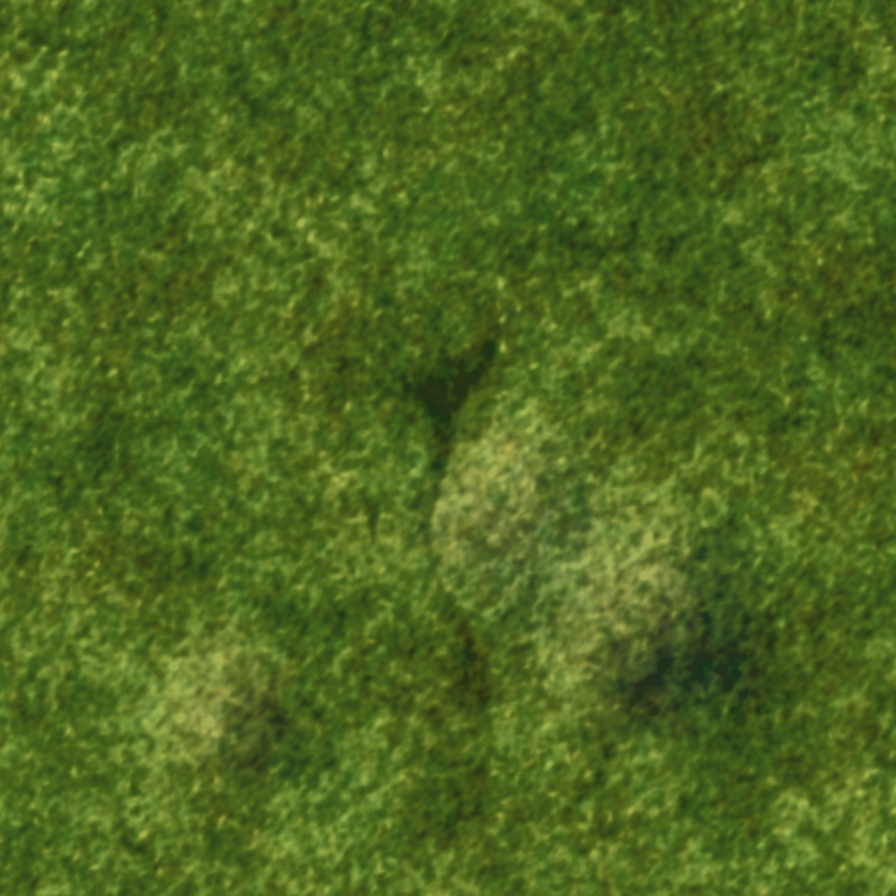
A WebGL 1 fragment shader for this texture:

```glsl
precision highp float;
// Rough mossy grass seen from above: soft speckled grain from layered gradient
// noise, yellow blades scattered on a jittered grid, a shaded crease and three
// dry tussocks lit from the upper left. One tone value drives a green ramp.

#define GRAIN_SCALE 76.0
#define GRAIN_GAIN 0.88
#define RELIEF_GAIN 1.15
#define BLADE_CELLS 66.0
#define BLADE_SHARE 0.42
#define BLADE_GAIN 0.42
#define HUE_GAIN 0.07
#define BASE_TONE 0.45
#define DARK_GREEN vec3(0.20, 0.28, 0.085)
#define MID_GREEN vec3(0.30, 0.41, 0.105)
#define PALE_GREEN vec3(0.50, 0.60, 0.23)
#define DRY_TINT vec3(0.035, -0.020, 0.055)

uniform vec2 u_resolution;

vec2 hash2(vec2 p) {
  vec3 h = fract(p.xyx * vec3(0.1031, 0.1030, 0.0973));
  h += dot(h, h.yzx + 33.33);
  return fract((h.xx + h.yz) * h.zy);
}

float cornerSlope(vec2 cell, vec2 offset) {
  return dot(hash2(cell) * 2.0 - 1.0, offset);
}

// Gradient noise, centred on zero
float noise(vec2 p) {
  vec2 i = floor(p), f = fract(p);
  vec2 u = f * f * f * (f * (f * 6.0 - 15.0) + 10.0);
  vec2 e = vec2(1.0, 0.0);
  float low = mix(cornerSlope(i, f), cornerSlope(i + e, f - e), u.x);
  float high = mix(cornerSlope(i + e.yx, f - e.yx),
                   cornerSlope(i + e.xx, f - e.xx), u.x);
  return mix(low, high, u.y);
}

mat2 rotation(float a) {
  float c = cos(a), s = sin(a);
  return mat2(c, s, -s, c);
}

// Small soft blades, mostly leaning up and right; returns their coverage
float blades(vec2 p) {
  vec2 cell = floor(p);
  float cover = 0.0;
  for (int y = -1; y <= 1; y++) {
    for (int x = -1; x <= 1; x++) {
      vec2 id = cell + vec2(float(x), float(y));
      vec2 pick = hash2(id + 71.0);
      vec2 d = rotation(-0.8 + 2.0 * (pick.y - 0.5)) * (p - id - hash2(id + 19.0));
      d *= vec2(2.2, 3.6);
      float strength = smoothstep(1.0 - BLADE_SHARE, 1.0, pick.x);
      cover = max(cover, strength * exp(-dot(d, d) * 1.4));
    }
  }
  return cover;
}

// Tussock: x is coverage, y is light (positive) or shade (negative)
vec2 tussock(vec2 p, vec2 centre, float radius) {
  vec2 d = (p - centre) / radius;
  float cover = exp(-pow(dot(d, d), 1.5));
  return vec2(cover, cover * dot(d, vec2(-0.65, 0.65)));
}

// Shaded crease: sharp on its right side, fading to the left
float crease(vec2 p) {
  float bend = max(p.y - 0.45, 0.0);
  float path = 0.488 + 1.9 * bend * bend + 0.045 * (1.0 - smoothstep(0.24, 0.35, p.y));
  float d = p.x - path, hollow = (p.y - 0.56) / 0.05;
  float width = 0.028 + 0.09 * exp(-hollow * hollow);
  float side = smoothstep(-width, 0.0, d) * (1.0 - smoothstep(0.0, 0.016, d));
  float reach = smoothstep(0.10, 0.20, p.y) * (1.0 - smoothstep(0.58, 0.68, p.y));
  return side * reach * (0.6 + 0.4 * smoothstep(0.30, 0.52, p.y));
}

void main() {
  vec2 p = gl_FragCoord.xy / u_resolution.y;

  // Broad relief on a gently bent plane, darker towards the upper right
  vec2 bent = p + 0.035 * vec2(noise(p * 11.0), noise(p * 11.0 + 40.0));
  float meadow = 0.24 * (0.25 - p.x * p.y);
  float relief = 0.36 * noise(bent * 4.0 + 3.0) + 0.40 * noise(bent * 9.0 + 21.0)
               + 0.34 * noise(bent * 20.0 + 50.0);

  // Fine speckle, slightly drawn out along the rising diagonal
  vec2 g = rotation(-0.85) * p * vec2(0.8, 1.0) * GRAIN_SCALE;
  float grain = 0.50 * noise(g * 0.53 + 7.0) + 0.75 * noise(g + 13.0)
              + 0.50 * noise(rotation(0.6) * g * 1.7 + 90.0);

  // Tussocks with coarse dry strands
  vec2 tuft = tussock(bent, vec2(0.570, 0.420), 0.095)
            + tussock(bent, vec2(0.715, 0.310), 0.120)
            + 0.8 * tussock(bent, vec2(0.255, 0.205), 0.075);
  float strands = noise(rotation(-0.9) * p * vec2(32.0, 58.0) + 5.0);

  float blade = blades(p * BLADE_CELLS) * (0.85 + 1.3 * noise(p * 6.0 + 31.0));
  float tone = BASE_TONE + meadow + RELIEF_GAIN * relief + GRAIN_GAIN * grain
             + BLADE_GAIN * blade + 1.15 * tuft.y + 0.5 * tuft.x * strands
             - 0.65 * crease(bent);
  tone = clamp(tone, -0.30, 1.25);

  // Tone ramp, then drift between cool and yellow green
  vec3 color = tone < 0.5 ? mix(DARK_GREEN, MID_GREEN, tone * 2.0)
                          : mix(MID_GREEN, PALE_GREEN, tone * 2.0 - 1.0);
  float hue = noise(p * 7.0 + 80.0) + noise(g * 0.6 + 33.0) + 0.5 * blade - 0.05;
  color += HUE_GAIN * hue * vec3(0.9, 0.0, -0.15);
  color += DRY_TINT * min(tuft.x, 1.0) * (0.8 + 0.6 * strands);
  gl_FragColor = vec4(clamp(color, 0.0, 1.0), 1.0);
}
```
